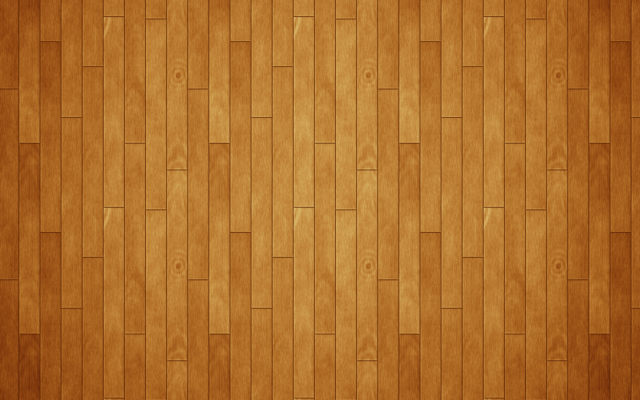
Write a Shadertoy shader that draws this texture.

```glsl
// Parquet of narrow upright boards: a tile of nine columns, each with one joint
// per tile height, repeats over the canvas. Gradient noise adds grain, pores and
// blotches; one tone value, dimmed toward the corners, drives the colour ramp.

const float COLUMNS = 9.0;
const vec2 TILE = vec2(0.475, 0.477);      // in canvas heights
const float TILE_OFFSET = 0.047;
const float SEAM_HALF_WIDTH = 0.0012;
const float SEAM_DEPTH = 0.62;
const float HIGHLIGHT = 0.20;
const float BLOTCH = 0.22;
const float STREAK = 0.13;
const float PORES = 0.17;
const float KNOT_COLUMN = 7.0;
const vec2 KNOT_CENTRE = vec2(0.56, 4.55); // in board widths
const float SLIVER_COLUMN = 4.0;
const float CENTRE_TONE = 0.98;
const vec2 LIGHT_CENTRE = vec2(0.5, 0.57);
const vec2 FALLOFF = vec2(2.2, 1.1);
const vec3 SEAM_COLOUR = vec3(0.34, 0.14, 0.03);

// Colour ramp: RAMP_DARK + RAMP_LINEAR * t + RAMP_SQUARE * t * t
const vec3 RAMP_DARK = vec3(0.53, 0.25, 0.06);
const vec3 RAMP_LINEAR = vec3(0.31, 0.28, 0.09);
const vec3 RAMP_SQUARE = vec3(-0.06, 0.04, 0.12);

// Per column: joint height, tone at board top, tone at board foot, arch strength
const vec4 BOARDS[9] = vec4[9](
    vec4(0.751, -0.32,  0.10, 0.07),
    vec4(0.218, -0.26, -0.08, 0.03),
    vec4(0.616, -0.07, -0.02, 0.03),
    vec4(0.349, -0.10, -0.04, 0.11),
    vec4(0.087,  0.06,  0.02, 0.03),
    vec4(0.751, -0.06, -0.10, 0.07),
    vec4(0.100,  0.06, -0.01, 0.03),
    vec4(0.891,  0.00,  0.00, 0.15),
    vec4(0.467, -0.19, -0.12, 0.04));

vec2 gradient(vec2 cell) {
    float h = fract(sin(dot(cell, vec2(127.1, 311.7))) * 43758.5);
    return vec2(cos(6.2832 * h), sin(6.2832 * h));
}

float gradientNoise(vec2 p) {
    vec2 i = floor(p), f = p - i;
    vec2 u = f * f * f * (f * (f * 6.0 - 15.0) + 10.0);
    vec2 e = vec2(1.0, 0.0);
    float a = dot(gradient(i), f);
    float b = dot(gradient(i + e.xy), f - e.xy);
    float c = dot(gradient(i + e.yx), f - e.yx);
    float d = dot(gradient(i + e.xx), f - e.xx);
    return mix(mix(a, b, u.x), mix(c, d, u.x), u.y);
}

// Antialiased coverage of a thin line at distance d
float line(float d, float halfWidth, float pixel) {
    float cover = clamp((halfWidth - abs(d)) / pixel + 0.5, 0.0, 1.0);
    return cover * min(1.0, 2.0 * halfWidth / pixel);
}

// Grain tone on one board; q is measured in board widths from its top left
float woodGrain(vec2 q, float column, float archStrength) {
    vec2 seed = vec2(column * 19.7, column * 7.3);
    float blotch = gradientNoise(q * vec2(1.1, 0.65) + seed)
                 + 0.5 * gradientNoise(q * vec2(2.5, 1.7) + seed + 31.0);
    float streak = gradientNoise(q * vec2(7.0, 0.7) + seed + 57.0);
    float pores = gradientNoise(q * vec2(15.0, 4.0) + seed + 83.0)
                + 0.6 * gradientNoise(q * vec2(11.0, 9.0) + seed + 121.0);
    float tone = BLOTCH * blotch + STREAK * streak + PORES * pores;

    // Nested arches that come and go along the board
    float bend = q.x - 0.5 + 0.25 * gradientNoise(seed + q.yy * 0.4);
    float arches = sin(7.0 * q.y - 26.0 * bend * bend + 5.0 * blotch);
    float patches = smoothstep(-0.25, 0.3, gradientNoise(seed + vec2(3.5, q.y * 0.45)));
    tone += archStrength * patches * arches;

    if (column == KNOT_COLUMN) {
        float r = length((q - KNOT_CENTRE) * vec2(1.0, 0.75));
        tone += 0.16 * sin(36.0 * r + 4.0 * blotch) * exp(-5.0 * r * r);
        tone -= 0.38 * exp(-50.0 * r * r) + 0.10 * exp(-6.0 * r * r);
    }
    if (column == SLIVER_COLUMN) {
        float wedge = smoothstep(0.0, 0.12, 0.6 - 0.5 * q.y - q.x);
        tone += wedge * (0.22 + 0.16 * sin(24.0 * q.x + 7.0 * q.y));
    }
    return tone;
}

void mainImage(out vec4 fragColor, in vec2 fragCoord) {
    float pixel = 1.0 / iResolution.y;
    vec2 p = fragCoord * pixel;
    vec2 uv = fragCoord / iResolution.xy;

    // Board lookup and local coordinates
    float boardWidth = TILE.x / COLUMNS;
    float across = (p.x - TILE_OFFSET) / boardWidth;
    float column = mod(floor(across), COLUMNS);
    vec4 board = BOARDS[int(column)];
    float along = fract((1.0 - p.y) / TILE.y - board.x);
    vec2 q = vec2(fract(across), along * TILE.y / boardWidth);

    // Signed distances to the nearest long seam and end joint
    float seam = (fract(across + 0.5) - 0.5) * boardWidth;
    float joint = (fract(along + 0.5) - 0.5) * TILE.y;

    // Tone from light, board and grain
    vec2 d = uv - LIGHT_CENTRE;
    float tone = CENTRE_TONE - dot(FALLOFF, d * d);
    tone += mix(board.y, board.z, smoothstep(0.0, 0.9, along));
    tone += woodGrain(q, column, board.w);

    // Soft bevel, pale edge and dark gap
    float edge = min(abs(seam), abs(joint));
    tone -= 0.12 * exp(-edge / 0.003);
    float pale = max(line(seam - 0.0032, SEAM_HALF_WIDTH, pixel),
                     line(joint + 0.0032, SEAM_HALF_WIDTH, pixel));
    float gap = max(line(seam, SEAM_HALF_WIDTH, pixel),
                    line(joint, SEAM_HALF_WIDTH, pixel));
    tone = clamp(tone + HIGHLIGHT * pale, -0.35, 1.3);

    vec3 wood = RAMP_DARK + tone * (RAMP_LINEAR + tone * RAMP_SQUARE);
    fragColor = vec4(mix(wood, SEAM_COLOUR, SEAM_DEPTH * gap), 1.0);
}
```
